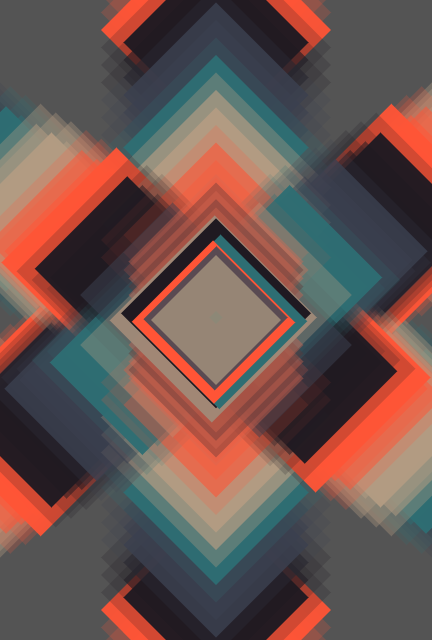
Give the GLSL for this background, as a Shadertoy shader.

```glsl
// Six arms of layered, translucent diamonds radiating from a framed central diamond.

const vec3 ORANGE = vec3(1.0, 0.33, 0.21);
const vec3 CREAM = vec3(0.70, 0.61, 0.51);
const vec3 TEAL = vec3(0.18, 0.43, 0.45);
const vec3 SLATE = vec3(0.23, 0.25, 0.31);
const vec3 DARK = vec3(0.12, 0.10, 0.13);

// Diagonal axes: x grows to the upper right, y to the upper left.
vec2 toDiagonal(vec2 p) {
    return vec2(p.x + p.y, p.y - p.x);
}

// Antialiased coverage of a rectangle in diagonal space.
float rect(vec2 q, vec2 lo, vec2 hi, float pixel) {
    vec2 d = max(lo - q, q - hi);
    return 1.0 - smoothstep(-0.5 * pixel, 0.5 * pixel, max(d.x, d.y));
}

float square(vec2 q, vec2 center, float halfSize, float pixel) {
    return rect(q, center - halfSize, center + halfSize, pixel);
}

// Fourteen-step colour cycle along each arm.
vec3 ink(float step14) {
    if (step14 < 2.5) return ORANGE;
    if (step14 < 5.5) return CREAM;
    if (step14 < 7.5) return TEAL;
    if (step14 < 10.5) return SLATE;
    return DARK;
}

// The last layer of a colour band is nearly solid, the others are glazes.
float opacity(float step14) {
    bool solid = step14 == 4.0 || step14 == 7.0 || step14 == 13.0;
    return solid ? 0.96 : (step14 == 10.0 ? 0.8 : 0.52);
}

void mainImage(out vec4 fragColor, in vec2 fragCoord) {
    float unit = 7.68 / iResolution.y;
    vec2 q = toDiagonal((fragCoord - 0.5 * iResolution.xy) * unit);
    float pixel = 1.8 * unit;
    vec3 col = vec3(0.33);

    // Rings of diamonds, painted from the outside in
    for (int ring = 16; ring >= 0; ring--) {
        float dist = 0.6 + 0.21 * float(ring);
        for (int arm = 0; arm < 6; arm++) {
            float angle = radians(90.0 + 60.0 * float(arm));
            vec2 dir = toDiagonal(vec2(cos(angle), sin(angle)));
            float step14 = mod(float(ring) + mod(float(arm) * 10.0, 15.0), 14.0);
            vec3 tint = ink(step14);
            float fade = ring < 2 ? 0.65 : 1.0;

            // Wide glaze behind the smaller, denser diamond
            if (ring > 0) {
                float glaze = step14 == 0.0 ? 0.95 : (tint == CREAM ? 0.35 : 0.2);
                col = mix(col, tint, glaze * fade * square(q, dir * (dist - 0.06), 1.38, pixel));
            }
            col = mix(col, tint, opacity(step14) * fade * square(q, dir * dist, 1.11, pixel));
        }
    }

    // Alternating stripes around the frame
    for (int i = 0; i < 5; i++) {
        vec2 offset = vec2(0.7 - 0.1 * float(i));
        vec3 tint = i % 2 == 0 ? vec3(0.85, 0.40, 0.31) : vec3(0.36, 0.21, 0.21);
        float cover = max(square(q, offset, 1.05, pixel), square(q, -offset, 1.05, pixel));
        col = mix(col, tint, 0.38 * cover);
    }

    // Uneven frames, each shifted against the next
    col = mix(col, vec3(0.63, 0.54, 0.47), 0.95 * rect(q, vec2(-1.28, -1.18), vec2(1.24, 1.27), pixel));
    col = mix(col, DARK, rect(q, vec2(-1.06), vec2(1.22), pixel));
    col = mix(col, TEAL, rect(q, vec2(-1.03, -1.11), vec2(1.08, 0.97), pixel));
    col = mix(col, ORANGE, rect(q, vec2(-1.03, -0.98), vec2(0.92, 0.99), pixel));
    col = mix(col, vec3(0.35, 0.29, 0.32), rect(q, vec2(-0.86, -0.83), vec2(0.89, 0.88), pixel));

    // Central diamond with a faint core
    col = mix(col, vec3(0.59, 0.52, 0.46), square(q, vec2(0.0), 0.78, pixel));
    col = mix(col, vec3(0.53, 0.54, 0.47), 0.6 * square(q, vec2(0.03), 0.08, pixel));

    fragColor = vec4(col, 1.0);
}
```
